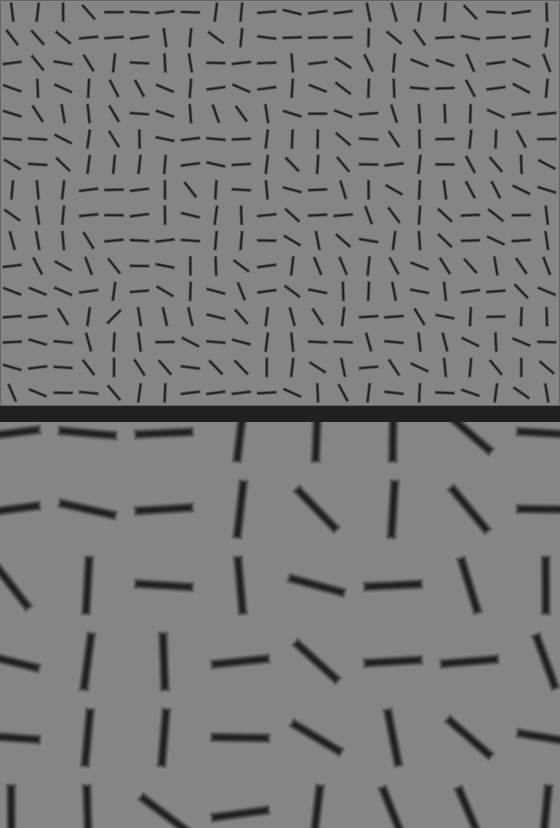
Top, the full canvas; bottom, a detail of the centre.
Write a WebGL 1 fragment shader that draws this pattern.

```glsl
precision highp float;
// Grid of short dark dashes on grey, each turned by its own amount around a falling diagonal.

uniform vec2 u_resolution;

const vec2 GRID = vec2(22.0, 16.0);         // repeats across and down
const vec2 DASH_SHIFT = vec2(-0.02, 0.02);  // dash centre within its cell
const float DASH_LENGTH = 0.75;             // lengths are in cells
const float DASH_WIDTH = 0.097;
const float SOFTNESS = 0.045;
const float BORDER_WIDTH = 0.043;
const float MEAN_ANGLE = -0.785;            // angles are in radians
const float ANGLE_SPREAD = 0.92;
const float JITTER = 2.6;
const vec2 ODD_CELL = vec2(4.0, 3.0);       // the one dash that rises
const vec3 GROUND = vec3(0.522);
const vec3 INK = vec3(0.125);
const vec3 BORDER = vec3(0.40);

float hash(vec2 p) {
  p = fract(p * vec2(0.1031, 0.1137));
  p += dot(p, p.yx + 33.33);
  return fract((p.x + p.y) * p.x * 7.31);
}

// Layered sines link neighbouring cells loosely; jitter breaks up their period.
float dashAngle(vec2 cell) {
  float wave = sin(0.83 * cell.x + 0.37 * cell.y + 2.0 * sin(1.13 * cell.y))
             + sin(0.71 * cell.y - 0.49 * cell.x + 2.0 * sin(1.37 * cell.x));
  float phase = 1.3 * wave + JITTER * (hash(cell + 7.0) - 0.5);
  float odd = 1.0 - step(0.5, distance(cell, ODD_CELL));
  return mix(MEAN_ANGLE + ANGLE_SPREAD * sin(phase), -MEAN_ANGLE, odd);
}

float boxDistance(vec2 p, vec2 halfSize) {
  vec2 d = abs(p) - halfSize;
  return length(max(d, 0.0)) + min(max(d.x, d.y), 0.0);
}

void main() {
  vec2 pos = gl_FragCoord.xy / u_resolution * GRID;
  vec2 pixel = GRID / u_resolution;
  float soft = max(SOFTNESS, 0.5 * max(pixel.x, pixel.y));

  // Dash in the local cell, rotated to lie along x
  vec2 cell = floor(pos);
  vec2 local = fract(pos) - 0.5 - DASH_SHIFT;
  float angle = dashAngle(cell);
  float c = cos(angle);
  float s = sin(angle);
  vec2 along = vec2(c * local.x + s * local.y, c * local.y - s * local.x);
  float dist = boxDistance(along, 0.5 * vec2(DASH_LENGTH, DASH_WIDTH));
  vec3 color = mix(INK, GROUND, smoothstep(-soft, soft, dist));

  // Thin frame around the canvas
  vec2 inset = min(pos, GRID - pos);
  float edge = min(inset.x, inset.y) - BORDER_WIDTH;
  float aa = 0.5 * max(pixel.x, pixel.y);
  color = mix(BORDER, color, smoothstep(-aa, aa, edge));

  gl_FragColor = vec4(color, 1.0);
}
```
